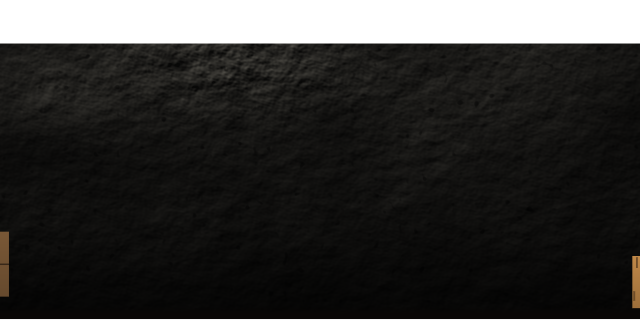
Write a WebGL 1 fragment shader that draws this background.

```glsl
precision highp float;
// A dark, rough plaster wall below a plain white band, with cartons cut off
// at both sides. Gradient-noise relief is lit from the upper left; soft
// ellipses place the glow and shadow, and box masks draw the cartons.

uniform vec2 u_resolution;

const float WALL_TOP = 0.864;
const float WALL_BOTTOM = 0.003;
const float FLOOR_Y = 0.035;
const vec3 WHITE = vec3(1.0);
const vec3 PLASTER = vec3(1.0, 0.97, 0.89);
const vec3 FLOOR_TINT = vec3(0.035, 0.025, 0.020);
const vec3 CARTON_LEFT = vec3(0.47, 0.34, 0.21);
const vec3 CARTON_RIGHT = vec3(0.72, 0.51, 0.27);
const vec3 INK = vec3(0.16, 0.10, 0.05);
const vec2 LIGHT_STEP = vec2(-0.004, 0.006);
const float RELIEF = 0.75;
const float GRAIN_SCALE = 13.0;
const float PIT_SCALE = 42.0;

vec2 randomGradient(vec2 cell) {
  vec3 q = fract(cell.xyx * vec3(0.1031, 0.1030, 0.0973));
  q += dot(q, q.yzx + 33.33);
  return fract((q.xx + q.yz) * q.zy) * 2.0 - 1.0;
}

float gradientNoise(vec2 p) {
  vec2 i = floor(p);
  vec2 f = fract(p);
  vec2 u = f * f * f * (f * (f * 6.0 - 15.0) + 10.0);
  vec2 e = vec2(0.0, 1.0);
  float a = dot(randomGradient(i), f);
  float b = dot(randomGradient(i + e.yx), f - e.yx);
  float c = dot(randomGradient(i + e.xy), f - e.xy);
  float d = dot(randomGradient(i + e.yy), f - e.yy);
  return mix(mix(a, b, u.x), mix(c, d, u.x), u.y);
}

float fbm(vec2 p) {
  float sum = 0.0;
  float amplitude = 0.5;
  for (int i = 0; i < 4; i++) {
    sum += amplitude * gradientNoise(p);
    p = mat2(1.6, 1.2, -1.2, 1.6) * p + 7.3;
    amplitude *= 0.55;
  }
  return sum;
}

// Soft elliptical falloff, one at the centre
float spot(vec2 p, vec2 centre, vec2 radius) {
  vec2 d = (p - centre) / radius;
  return exp(-dot(d, d));
}

// Antialiased box between two corners
float boxMask(vec2 p, vec2 low, vec2 high, float px) {
  vec2 d = min(p - low, high - p);
  return clamp(min(d.x, d.y) / px + 0.5, 0.0, 1.0);
}

float plasterHeight(vec2 p) {
  return fbm(p * vec2(0.85, 1.15) * GRAIN_SCALE);
}

vec3 wallColour(vec2 p) {
  // Broad light, fading downwards
  float tone = mix(0.022, 0.060, smoothstep(0.0, 0.40, p.y));
  tone += 0.042 * smoothstep(0.35, 0.88, p.y);
  tone += 0.055 * spot(p, vec2(0.66, 0.84), vec2(0.30, 0.13));
  tone += 0.035 * spot(p, vec2(0.20, 0.71), vec2(0.24, 0.10));
  tone += 0.014 * spot(p, vec2(1.25, 0.62), vec2(0.50, 0.20));
  tone -= 0.022 * spot(p, vec2(1.04, 0.61), vec2(0.10, 0.08));
  tone -= 0.020 * spot(p, vec2(0.10, 0.52), vec2(0.28, 0.08));
  tone -= 0.035 * spot(p, vec2(2.0, 0.68), vec2(0.16, 0.22));
  tone *= 1.0 + 0.55 * fbm(p * 3.0 + 4.0);

  // Lit bumps, a trowel ridge and small pits
  float slope = plasterHeight(p) - plasterHeight(p + LIGHT_STEP);
  float rough = 0.7 + 0.8 * spot(p, vec2(0.75, 0.80), vec2(0.35, 0.15));
  float bend = p.y - 0.47 - 0.06 * sin((p.x - 1.1) * 3.0);
  float ridge = spot(p, vec2(1.32, 0.48), vec2(0.28, 0.10))
              * sin(bend * 110.0) * exp(-abs(bend) * 30.0);
  float pits = smoothstep(0.28, 0.55, gradientNoise(p * PIT_SCALE));
  tone *= max(0.25, 1.0 + RELIEF * rough * slope * 6.0 + 0.22 * ridge);
  tone *= 1.0 - 0.45 * pits;

  vec3 colour = max(tone, 0.012) * PLASTER;
  return mix(FLOOR_TINT, colour, smoothstep(FLOOR_Y - 0.02, FLOOR_Y + 0.01, p.y));
}

void main() {
  float px = 1.0 / u_resolution.y;
  vec2 p = gl_FragCoord.xy * px;
  float right = u_resolution.x * px;
  vec3 colour = wallColour(vec2(p.x * 2.0 / right, p.y));

  // Two stacked cartons at the left edge
  float left = boxMask(p, vec2(-0.1, 0.073), vec2(0.028, 0.276), px);
  float seam = 1.0 - smoothstep(0.001, 0.004, abs(p.y - 0.174));
  vec3 card = CARTON_LEFT * (0.85 + 0.8 * (p.y - 0.073)) * (1.0 - 0.5 * seam);
  colour = mix(colour, card, left);

  // Printed carton at the right edge
  vec2 q = vec2(p.x - right, p.y);
  float carton = boxMask(q, vec2(-0.024, 0.037), vec2(0.1, 0.200), px);
  card = CARTON_RIGHT * (0.85 + 1.2 * (q.y - 0.037));
  float ink = boxMask(q, vec2(-0.011, 0.163), vec2(-0.008, 0.195), px);
  ink = max(ink, boxMask(q, vec2(-0.021, 0.060), vec2(-0.015, 0.090), px) * 0.45);
  colour = mix(colour, mix(card, INK, ink), carton);

  // White band above and hairline below
  float wall = boxMask(p, vec2(-1.0, WALL_BOTTOM), vec2(right + 1.0, WALL_TOP), px);
  gl_FragColor = vec4(mix(WHITE, colour, wall), 1.0);
}
```
